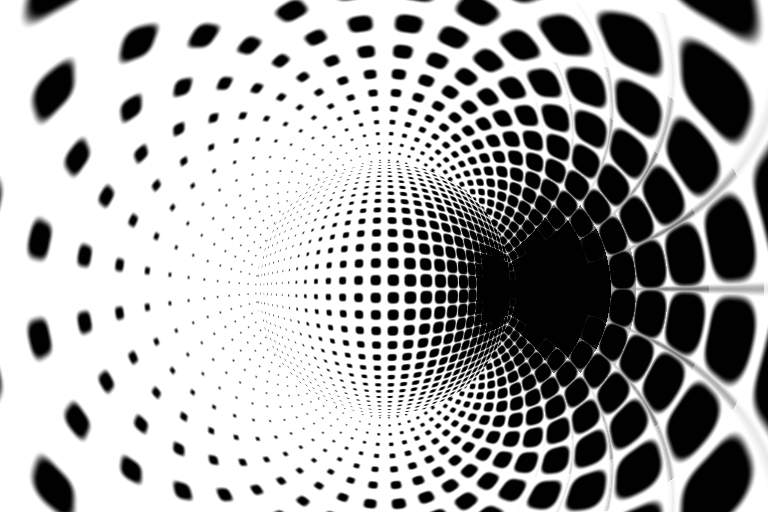
A WebGL 2 fragment shader for this background:

```glsl
#version 300 es
precision highp float;

uniform vec2 u_resolution;
out vec4 outColor;

#define LENS_CENTER vec2(0.001, -0.0645)
#define BULGE_SCALE 6.1
#define BULGE_RATE 4.74
#define OUTER_SCALE 4.375
#define OUTER_SHIFT 2.9
#define DARK_CELL vec2(11.0, 0.0)
#define FILL_PEAK 1.33
#define FILL_FALLOFF 0.065
#define FILL_MIN 0.09
#define SOFTNESS 0.045
#define SEAM_STRENGTH 0.6

const vec3 PAPER = vec3(1.0);
const vec3 INK = vec3(0.005);

// Radius on the canvas to radius in grid cells: a bulge inside, an inversion outside
float warpRadius(float r) {
    float inner = BULGE_SCALE * tan(min(r * BULGE_RATE, 1.4));
    float outer = OUTER_SCALE / max(r, 0.001) - OUTER_SHIFT;
    return min(inner, outer);
}

// Dot width as a share of its cell, largest around DARK_CELL
float dotFill(vec2 cellCenter) {
    float fill = FILL_PEAK - FILL_FALLOFF * distance(cellCenter, DARK_CELL);
    return max(fill, FILL_MIN);
}

// Distance measure between a circle and a square
float roundedLength(vec2 q) {
    return pow(q.x * q.x * q.x + q.y * q.y * q.y, 1.0 / 3.0);
}

void main() {
    vec2 uv = (gl_FragCoord.xy - 0.5 * u_resolution) / u_resolution.y;
    vec2 offset = uv - LENS_CENTER;
    float r = max(length(offset), 0.0001);
    vec2 grid = offset / r * warpRadius(r);

    vec2 q = abs(fract(grid) - 0.5);
    float fill = dotFill(floor(grid) + 0.5);

    // Halftone dots, softened by the pixel footprint in cells
    float edge = SOFTNESS + 0.4 * length(fwidth(grid));
    float ink = 1.0 - smoothstep(-edge, edge, roundedLength(q) - 0.5 * fill);

    // Dark cores are solid
    ink = max(ink, smoothstep(0.99, 1.1, fill));

    // Grey seams joining the large outer cells
    float seam = 1.0 - smoothstep(0.0, 0.07, 0.5 - q.y);
    seam *= smoothstep(0.72, 0.95, fill) * smoothstep(0.4, 0.6, r);
    ink = max(ink, SEAM_STRENGTH * seam);

    outColor = vec4(mix(PAPER, INK, ink), 1.0);
}
```
